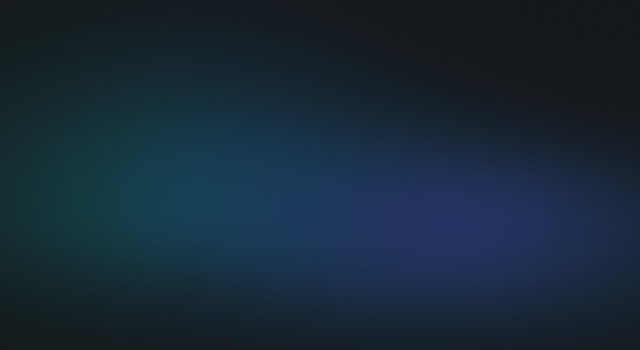
Give the GLSL for this background, as a Shadertoy shader.

```glsl
#define BASE_COLOR vec3(0.080, 0.093, 0.103)
#define GREEN_TEAL vec3(0.075, 0.255, 0.270)
#define BLUE_TEAL vec3(0.090, 0.250, 0.365)
#define INDIGO vec3(0.142, 0.200, 0.385)
#define TEAL_CENTER vec2(0.29, 0.42)
#define INDIGO_CENTER vec2(0.71, 0.36)
#define TEAL_TILT 0.16
#define GRAIN 0.004

float hash(vec2 p) {
    return fract(sin(dot(p, vec2(12.9898, 78.233))) * 43758.5453);
}

// Soft glow with a separate spread on each side: left, right, down, up
float glow(vec2 offset, vec4 spread) {
    vec2 side = mix(spread.xz, spread.yw, step(0.0, offset));
    vec2 d = offset / side;
    return exp(-0.5 * dot(d, d));
}

void mainImage(out vec4 fragColor, in vec2 fragCoord) {
    vec2 uv = fragCoord / iResolution.xy;

    // Broad teal glow, tilted and thinning toward the right
    vec2 tealOffset = uv - TEAL_CENTER;
    tealOffset.y += TEAL_TILT * max(tealOffset.x, 0.0);
    float upperSpread = mix(0.28, 0.17, smoothstep(0.25, 1.0, uv.x));
    float tealGlow = glow(tealOffset, vec4(0.26, 0.45, 0.20, upperSpread));
    vec3 teal = mix(GREEN_TEAL, BLUE_TEAL, smoothstep(0.0, 0.5, uv.x));
    vec3 color = mix(BASE_COLOR, teal, tealGlow);

    // Flatter indigo glow on the right
    float indigoGlow = glow(uv - INDIGO_CENTER, vec4(0.18, 0.20, 0.16, 0.14));
    color = mix(color, INDIGO, 0.95 * indigoGlow);

    // Fine grain against banding
    color += GRAIN * (hash(floor(uv * vec2(512.0, 280.0))) - 0.5);

    fragColor = vec4(color, 1.0);
}
```
